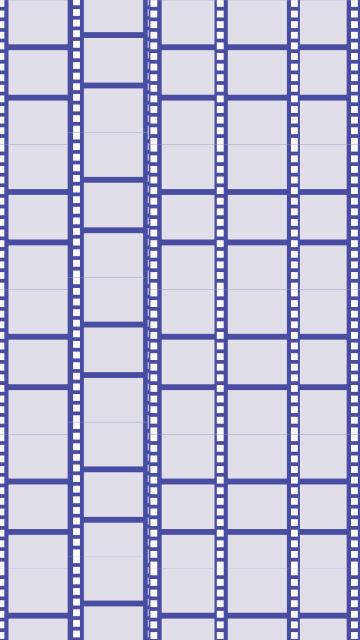
A WebGL 2 fragment shader for this pattern:

```glsl
#version 300 es
precision highp float;
// Overlapping vertical film strips: perforated blue rails, pale frames, faint splices.

uniform vec2 u_resolution;
out vec4 fragColor;

// Colours
const vec3 PAPER = vec3(0.88, 0.87, 0.91);
const vec3 FILM = vec3(0.285, 0.302, 0.635);
const vec3 HOLE_WHITE = vec3(0.99, 0.99, 1.0);
const vec3 SPLICE = vec3(0.58, 0.60, 0.77);

// Lengths, in canvas widths
const float PITCH = 0.02947;
const float HOLE = 0.0190;
const float TILE = 13.0 * PITCH + HOLE;
const float BAR_HALF = 0.0081;
const float SPLICE_HALF = 0.0006;
const float LAG = 0.0338;

// Each rail: left edge, right edge, left side of its holes
const int RAIL_COUNT = 6;
const vec3 RAILS[RAIL_COUNT] = vec3[RAIL_COUNT](
  vec3(-0.0100, 0.0236, -0.0070),
  vec3(0.1880, 0.2330, 0.2030),
  vec3(0.3975, 0.4491, 0.4178),
  vec3(0.5958, 0.6329, 0.6023),
  vec3(0.7970, 0.8330, 0.8083),
  vec3(0.9630, 1.0100, 0.9750));

// Share of a pixel centred on x that lies between lo and hi
float span(float x, float lo, float hi, float pixel) {
  float r = 0.5 * pixel;
  return clamp((min(x + r, hi) - max(x - r, lo)) / pixel, 0.0, 1.0);
}

float bar(float x, float centre, float halfWidth, float pixel) {
  return span(x, centre - halfWidth, centre + halfWidth, pixel);
}

// Position within the tile and tile length; the fourth tile is one hole short
vec2 tileAt(float y) {
  float shortEnd = 4.0 * TILE - PITCH;
  if (y >= shortEnd) return vec2(mod(y - shortEnd, TILE), TILE);
  float row = floor(y / TILE);
  return vec2(y - row * TILE, row > 2.5 ? TILE - PITCH : TILE);
}

// Hole rows; the end holes touch those of the neighbouring tiles
float holeRows(vec2 tile, float pixel) {
  float y = tile.x;
  float start = PITCH * floor((y + 0.5 * (PITCH - HOLE)) / PITCH);
  float rows = span(y, start, start + HOLE, pixel);
  rows += span(y, -HOLE, 0.0, pixel);
  rows += span(y, tile.y, tile.y + HOLE, pixel);
  return min(rows, 1.0);
}

void main() {
  float pixel = 1.0 / u_resolution.x;
  float x = gl_FragCoord.x * pixel;
  float y = (u_resolution.y - gl_FragCoord.y) * pixel;

  // The second strip sits higher than the others
  bool lagging = x > 0.188 && x < 0.4132;
  vec2 tile = tileAt(y + (lagging ? LAG : 0.0));

  // Frame bars
  float film = bar(tile.x, 0.1312, BAR_HALF, pixel)
             + bar(tile.x, 0.2713, BAR_HALF, pixel);

  // Rails and hole columns, with a sliver of the covered strip's holes
  float holes = span(x, 0.4105, 0.4128, pixel);
  for (int i = 0; i < RAIL_COUNT; i++) {
    vec3 rail = RAILS[i];
    film += span(x, rail.x, rail.y, pixel);
    holes += span(x, rail.z, rail.z + HOLE, pixel);
  }
  holes *= holeRows(tile, pixel);

  // Hairline splices between tiles, weaker after the short one
  float splice = bar(tile.x, 0.0, SPLICE_HALF, pixel)
               + bar(tile.x, tile.y, SPLICE_HALF, pixel);
  splice *= y > 3.5 * TILE ? 0.4 : 1.0;

  vec3 color = mix(PAPER, FILM, min(film, 1.0));
  color = mix(color, HOLE_WHITE, min(holes, 1.0));
  color = mix(color, SPLICE, min(splice, 1.0));
  fragColor = vec4(color, 1.0);
}
```
